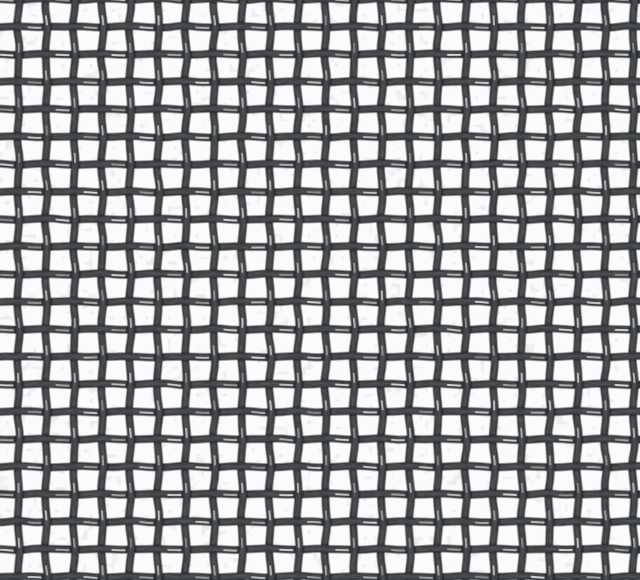
A Shadertoy shader for this texture:

```glsl
// Dark plain-woven wire mesh with glinting bends over a white ground.

const float PI = 3.14159265;

float hash(vec2 p) {
    return fract(sin(dot(p, vec2(127.1, 311.7))) * 43758.5453);
}

float noise(vec2 p) {
    vec2 i = floor(p), f = fract(p);
    f = f * f * (3.0 - 2.0 * f);
    return mix(mix(hash(i), hash(i + vec2(1, 0)), f.x),
               mix(hash(i + vec2(0, 1)), hash(i + vec2(1, 1)), f.x), f.y);
}

// Soft coverage of a wire at signed distance d from its axis
float coverage(float d) {
    return 1.0 - smoothstep(0.09, 0.185, abs(d));
}

// Rounded grey body with fine streaks running along the wire
vec3 wireBody(float d, float along, float id) {
    float roundness = 1.0 - smoothstep(0.02, 0.13, abs(d));
    float streak = noise(vec2(along * 5.0 + id * 7.3, d * 28.0 + id * 3.1)) - 0.5;
    return vec3(0.205, 0.21, 0.22) + 0.085 * roundness + 0.07 * streak;
}

// Soft elongated glint
float glint(float along, float across, float halfLength, float halfWidth) {
    return (1.0 - smoothstep(0.7 * halfLength, halfLength, abs(along)))
         * (1.0 - smoothstep(0.2 * halfWidth, halfWidth, abs(across)));
}

void mainImage(out vec4 fragColor, in vec2 fragCoord) {
    // Wires lie on the integers of p
    vec2 p = fragCoord / iResolution.xy * vec2(22.89, 21.09) - vec2(0.656, 0.12);
    vec2 id = floor(p + 0.5);

    // Distances to the nearest wires, which sway with the weave and slightly at random
    float dv = p.x - id.x + 0.035 * cos(PI * (p.y + id.x))
             + 0.04 * (noise(vec2(id.x * 17.0, p.y * 1.7)) - 0.5);
    float dh = p.y - id.y - 0.018 * cos(PI * (p.x + id.y))
             + 0.035 * (noise(vec2(p.x * 1.7, id.y * 13.0 + 50.0)) - 0.5);

    // Vertical wires pass on top at odd crossings
    float verticalOver = mod(id.x + id.y, 2.0);

    vec3 vertical = wireBody(dv, p.y, id.x);
    vec3 horizontal = wireBody(dh, p.x, id.y + 40.0);

    // Long glints on the horizontals, left of the odd crossings
    vec2 rightEnd = vec2(ceil(p.x), id.y);
    float shineH = mod(rightEnd.x + rightEnd.y, 2.0)
                 * glint(p.x - rightEnd.x + 0.42, dh + 0.025, 0.29, 0.06);
    horizontal += shineH * mix(0.22, 0.55, hash(rightEnd + 9.0));

    // Short glints on the verticals, above the odd crossings
    vec2 lowerEnd = vec2(id.x, floor(p.y));
    float shineV = mod(lowerEnd.x + lowerEnd.y, 2.0)
                 * glint(p.y - lowerEnd.y - 0.23, dv + 0.015, 0.21, 0.06);
    vertical += shineV * mix(0.2, 0.45, hash(lowerEnd + 31.0));

    // The upper wire shades the lower one at each crossing
    horizontal *= 1.0 - 0.45 * verticalOver * (1.0 - smoothstep(0.12, 0.24, abs(dv)));
    vertical *= 1.0 - 0.3 * (1.0 - verticalOver) * (1.0 - smoothstep(0.12, 0.24, abs(dh)));

    // White ground with faint smudges
    vec3 color = vec3(0.985) - 0.06 * smoothstep(0.72, 1.0, noise(p * 5.0));

    // Lower wire first, then the upper one
    float covV = coverage(dv), covH = coverage(dh);
    vec3 verticalTop = mix(mix(color, horizontal, covH), vertical, covV);
    vec3 horizontalTop = mix(mix(color, vertical, covV), horizontal, covH);
    fragColor = vec4(mix(horizontalTop, verticalTop, verticalOver), 1.0);
}
```
